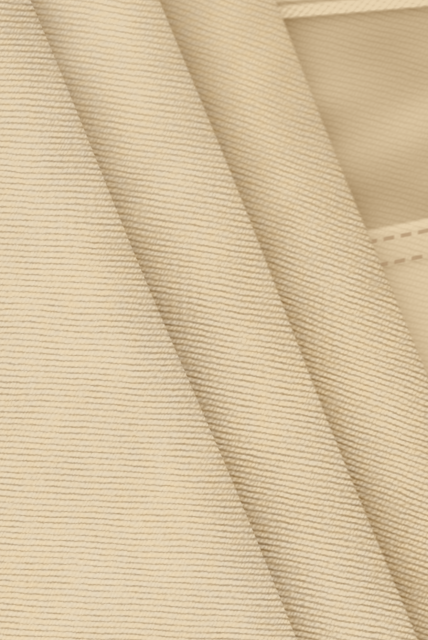
Reproduce this texture procedurally as a WebGL 1 fragment shader.

```glsl
precision highp float;
// Three overlapping folds of sand-coloured twill in front of a soft, hemmed backdrop.
// Each fold is bounded by a slanted edge; its shading follows the distance to the edges,
// and thin grooves between twisted strands, bent by gradient noise, form the weave.

uniform vec2 u_resolution;

#define LIGHT vec3(0.935, 0.868, 0.750)
#define SHADE vec3(0.610, 0.505, 0.360)
#define STITCH vec3(0.62, 0.48, 0.34)
#define RIB_PERIOD 0.0094
#define STRAND_PERIOD 0.0066
#define RIB_DEPTH 0.46
#define STRAND_DEPTH 0.10
#define FUZZ_DEPTH 0.19
#define BODY_TONE 0.88
#define SHADOW_DEPTH 0.62
#define SHADOW_WIDTH 0.038
#define EDGE_COS 0.925

float hash(vec2 p) {
    return fract(sin(dot(p, vec2(127.1, 311.7))) * 43758.55);
}

vec2 gradient(vec2 cell) {
    float angle = 6.2832 * hash(cell);
    return vec2(cos(angle), sin(angle));
}

float gradientNoise(vec2 p) {
    vec2 i = floor(p), f = fract(p);
    vec2 w = f * f * f * (f * (f * 6.0 - 15.0) + 10.0);
    vec2 r = vec2(1.0, 0.0);
    float a = dot(gradient(i), f);
    float b = dot(gradient(i + r.xy), f - r.xy);
    float c = dot(gradient(i + r.yx), f - r.yx);
    float d = dot(gradient(i + r.xx), f - r.xx);
    return mix(mix(a, b, w.x), mix(c, d, w.x), w.y);
}

// Signed distance to a fold edge, positive on its right; depth runs downward.
float edgeDistance(vec2 p, float top, float slope) {
    float depth = 1.0 - p.y;
    float wobble = 0.002 * sin(depth * 9.0 + top * 20.0);
    return (p.x - top - slope * depth - wobble) * EDGE_COS;
}

// Twill tone offset: dark grooves between ribs, slanted strands on each rib.
float weave(vec2 p, float slope, float focus) {
    float bend = 0.0030 * gradientNoise(p * 12.0) + 0.0011 * gradientNoise(p * 65.0);
    float phase = (p.y + slope * p.x + bend) / RIB_PERIOD;
    float row = floor(phase);
    float across = fract(phase) - 0.5;
    float groove = 0.5 - 0.5 * cos(6.2832 * across);
    float along = p.x / STRAND_PERIOD - across * 0.9 + hash(vec2(row, 3.0));
    along += 1.0 * gradientNoise(vec2(p.x * 50.0, row * 0.7));
    float strand = sin(6.2832 * along) * (1.0 - 0.6 * groove);
    float fuzz = gradientNoise(p * vec2(130.0, 230.0)) + 0.6 * gradientNoise(p * vec2(290.0, 330.0) + 7.0);
    float wear = 1.0 + 0.7 * gradientNoise(p * vec2(30.0, 50.0));
    float ribs = RIB_DEPTH * wear * (0.34 - pow(groove, 1.9));
    return focus * (ribs + STRAND_DEPTH * strand + FUZZ_DEPTH * fuzz);
}

// Tone of a rounded fold from the distances to the covering and its own edge.
float foldTone(float fromCover, float toEdge) {
    float s = max(fromCover, 0.0), e = max(toEdge, 0.0);
    float tone = BODY_TONE - SHADOW_DEPTH * exp(-s / SHADOW_WIDTH);
    tone -= 0.19 * (1.0 - smoothstep(0.0, 0.10, e));
    return tone - 0.10 * exp(-e / 0.007);
}

// Highlights are compressed; positive warmth leans to orange, negative to grey.
vec3 cloth(float tone, float warmth) {
    float soft = tone - 0.72 * max(tone - 0.86, 0.0);
    return mix(SHADE, LIGHT, soft) + warmth * vec3(0.4, -0.1, -1.0);
}

// Dashed stitch row: offset is the distance across, along runs with the seam.
float stitches(float offset, float along) {
    float dash = abs(fract(along / 0.027) - 0.5);
    return (1.0 - smoothstep(0.001, 0.005, abs(offset))) * (1.0 - smoothstep(0.22, 0.40, dash));
}

vec3 backdrop(vec2 p, float fromFold) {
    float depth = 1.0 - p.y;
    float hem = depth - 0.030 + 0.085 * (p.x - 0.436);
    float pocket = depth - 0.361 + 0.20 * (p.x - 0.569);
    float blurredWeave = weave(p, 0.25, 0.18);
    // Recessed cloth
    float tone = 0.47 + 0.14 * smoothstep(0.02, 0.16, hem) - 0.13 * smoothstep(0.17, 0.32, hem);
    tone += 0.20 * gradientNoise(p * vec2(7.0, 15.0)) - 0.35 * exp(-max(hem, 0.0) / 0.010);
    // Rolled hem along the top
    float roll = 0.90 - 0.45 * exp(-pow((hem + 0.024) / 0.004, 2.0));
    roll += 0.08 * sin((p.x + hem) * 500.0) * smoothstep(-0.022, -0.014, hem);
    tone = mix(roll, tone, smoothstep(-0.004, 0.003, hem));
    // Pocket panel with a bright lip
    float panel = 0.77 + 0.13 * exp(-abs(pocket - 0.006) / 0.006) - 0.14 * exp(-abs(pocket - 0.064) / 0.007);
    tone = mix(tone, panel, smoothstep(-0.003, 0.003, pocket));
    tone -= 0.26 * exp(-max(fromFold, 0.0) / 0.022);
    float thread = stitches(pocket - 0.019, p.x) + stitches(pocket - 0.058, p.x + 0.01);
    return mix(cloth(tone + blurredWeave, 0.015), STITCH, 0.5 * thread);
}

void main() {
    vec2 p = gl_FragCoord.xy / u_resolution.y;
    float pixel = 1.0 / u_resolution.y;
    float depth = 1.0 - p.y;
    float left = edgeDistance(p, 0.046, 0.419);
    float middle = edgeDistance(p, 0.251, 0.400);
    float right = edgeDistance(p, 0.429, 0.404);

    // Weave grows crisper toward the lower, nearer part of each fold
    float nearness = smoothstep(0.0, 0.65, depth);
    float broad = 0.10 * gradientNoise(p * vec2(5.0, 4.0) + 4.0) + 0.06 * gradientNoise(p * 17.0);
    float warmth = 0.012 * gradientNoise(p * 6.0 + 9.0) + 0.03 * gradientNoise(p * vec2(50.0, 110.0));
    float toneLeft = foldTone(1.0, -left) - 0.10 * (1.0 - smoothstep(0.0, 0.4, depth));
    toneLeft += weave(p, 0.05, mix(0.75, 0.95, nearness));
    float toneMiddle = foldTone(left, -middle) + weave(p, 0.14 + 0.05 * depth, mix(0.5, 1.0, nearness));
    float toneRight = foldTone(middle, -right) - 0.04 + weave(p, 0.34, mix(0.3, 0.95, nearness));

    // Layers from the back to the front
    vec3 color = backdrop(p, right);
    color = mix(cloth(toneRight + broad, warmth + 0.012), color, smoothstep(-0.003, 0.003, right));
    color = mix(cloth(toneMiddle + broad, warmth + 0.004), color, smoothstep(-1.5 * pixel, 1.5 * pixel, middle));
    color = mix(cloth(toneLeft + broad, warmth), color, smoothstep(-pixel, pixel, left));
    gl_FragColor = vec4(color, 1.0);
}
```
